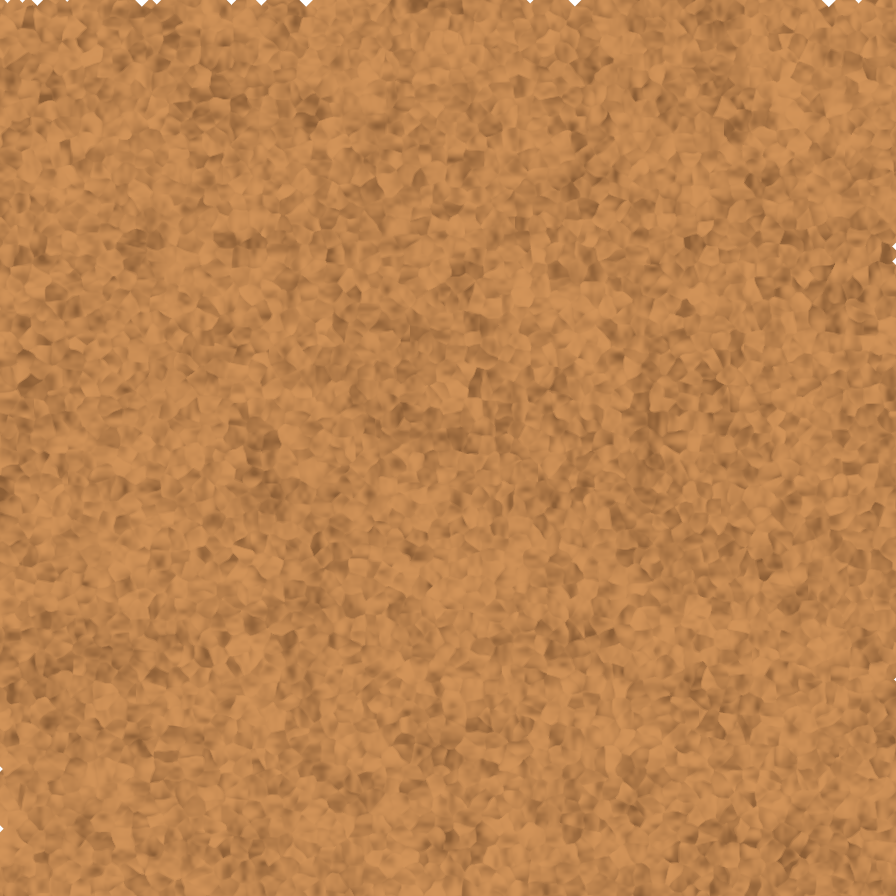
Give the GLSL for this texture, as a WebGL 1 fragment shader.

```glsl
precision highp float;
// Draws a cork-like patchwork of small angular grains, each with soft tan and brown mottling.
uniform vec2 u_resolution;

const float GRAINS = 54.0;      // grains across the canvas
const float MOTTLE = 74.0;      // mottling cells across the canvas
const float NOTCH_SLOTS = 60.0; // places for a chip along each side
const vec3 DARK_CORK = vec3(0.63, 0.43, 0.25);
const vec3 LIGHT_CORK = vec3(0.80, 0.56, 0.335);

float hash(vec2 p) {
  vec3 q = fract(vec3(p.xyx) * 0.1031);
  q += dot(q, q.yzx + 33.33);
  return fract((q.x + q.y) * q.z);
}

vec2 hash2(vec2 p) {
  return vec2(hash(p + 17.3), hash(p + 71.9));
}

float valueNoise(vec2 p) {
  vec2 cell = floor(p);
  vec2 f = fract(p);
  f = f * f * (3.0 - 2.0 * f);
  float low = mix(hash(cell), hash(cell + vec2(1.0, 0.0)), f.x);
  float high = mix(hash(cell + vec2(0.0, 1.0)), hash(cell + 1.0), f.x);
  return mix(low, high, f.y);
}

// Mottling of one grain: its own piece of noise, stretched along x or y.
float grainTone(vec2 uv, vec2 id) {
  float upright = step(0.65 - 0.3 * uv.x, hash(id + 5.7));
  vec2 stretch = mix(vec2(0.82, 1.2), vec2(1.2, 0.82), upright);
  vec2 p = uv * MOTTLE * stretch + hash2(id + 31.0) * 90.0;
  float tone = 3.5 * (valueNoise(p) - 0.5);
  tone += 1.6 * (valueNoise(p * 2.1 + 13.0) - 0.5);
  return tone + 1.6 * (hash(id + 3.1) - 0.5);
}

// Voronoi grains, blended across a thin seam with the nearest neighbour.
float grainField(vec2 uv) {
  vec2 p = uv * GRAINS;
  p += 0.3 * (vec2(valueNoise(p * 1.7), valueNoise(p * 1.7 + 40.0)) - 0.5);
  vec2 base = floor(p);
  vec2 nearId = base;
  vec2 nextId = base;
  vec2 toNear = vec2(8.0);
  vec2 toNext = vec2(8.0);
  for (int y = -2; y <= 2; y++) {
    for (int x = -2; x <= 2; x++) {
      vec2 id = base + vec2(float(x), float(y));
      vec2 offset = id + hash2(id) - p;
      float d = dot(offset, offset);
      if (d < dot(toNear, toNear)) {
        toNext = toNear;
        nextId = nearId;
        toNear = offset;
        nearId = id;
      } else if (d < dot(toNext, toNext)) {
        toNext = offset;
        nextId = id;
      }
    }
  }
  vec2 across = toNext - toNear;
  float seam = 0.5 * dot(toNear + toNext, across) / max(length(across), 0.001);
  float own = 0.5 + 0.5 * smoothstep(0.0, 0.07, seam);
  return mix(grainTone(uv, nextId), grainTone(uv, nearId), own);
}

// Small triangular chip at a side of the sheet.
float notch(float along, float depth, float seed, float share) {
  float slot = along * NOTCH_SLOTS;
  vec2 id = vec2(floor(slot), seed);
  float size = mix(0.002, 0.008, hash(id + 9.0));
  float shape = size - abs(fract(slot) - 0.5) / NOTCH_SLOTS - depth;
  return step(1.0 - share, hash(id)) * smoothstep(-0.001, 0.001, shape);
}

void main() {
  vec2 uv = gl_FragCoord.xy / u_resolution;

  // Grain mottling over a faint broad drift, skewed towards the dark side
  float tone = grainField(uv) + 1.2 * (valueNoise(uv * 18.0) - 0.5);
  float light = 0.70 + 0.30 * tone - 0.05 * tone * tone;
  vec3 color = mix(DARK_CORK, LIGHT_CORK, clamp(light, -0.45, 1.25));

  // White chips along the sides
  float chips = notch(uv.x, 1.0 - uv.y, 2.0, 0.2);
  chips = max(chips, notch(uv.y, 1.0 - uv.x, 5.0, 0.1));
  chips = max(chips, notch(uv.y, uv.x, 8.0, 0.06));
  gl_FragColor = vec4(mix(color, vec3(1.0), chips), 1.0);
}
```
